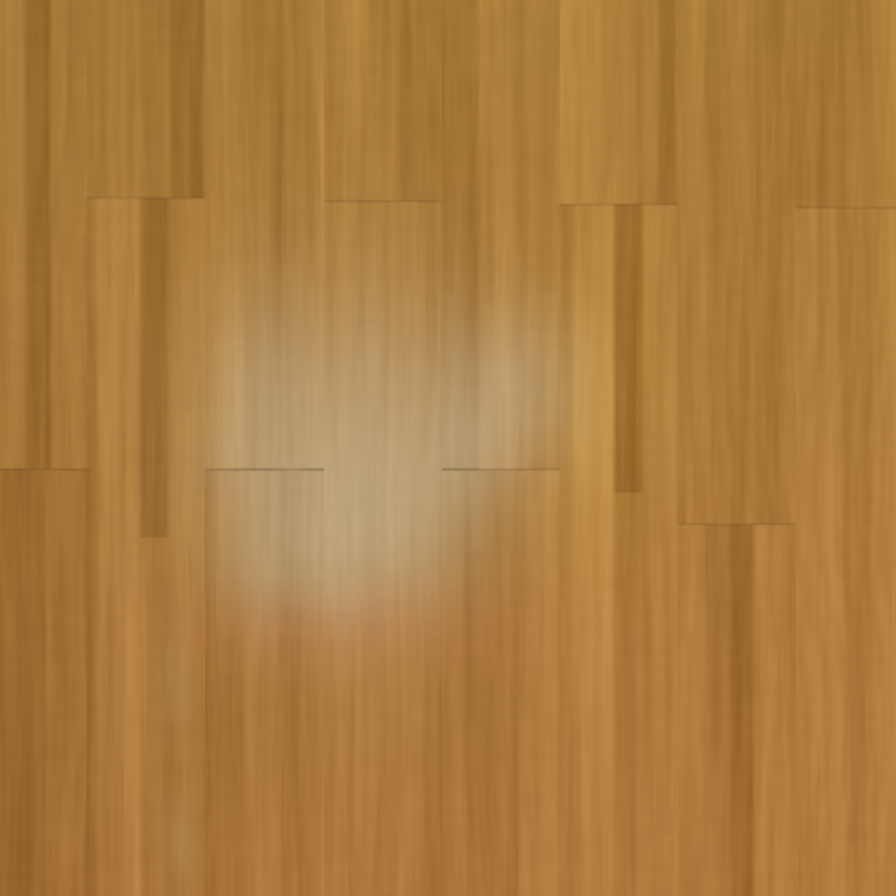
Reproduce this texture procedurally as a WebGL 1 fragment shader.

```glsl
precision highp float;
// Warm wooden floor of vertical planks with staggered end joints, three
// toned strips per plank and stretched noise for grain. A soft milky
// reflection, summed from Gaussian blobs, lies over the middle.

uniform vec2 u_resolution;

const float PLANK_ORIGIN = 0.0975;
const float PLANK_WIDTH = 0.1318;
const float STRIPS = 3.0;

float hash(vec2 p) {
  return fract(sin(dot(p, vec2(127.1, 311.7))) * 43758.5453);
}

float noise(vec2 p) {
  vec2 i = floor(p);
  vec2 f = fract(p);
  f = f * f * (3.0 - 2.0 * f);
  float low = mix(hash(i), hash(i + vec2(1.0, 0.0)), f.x);
  float high = mix(hash(i + vec2(0.0, 1.0)), hash(i + 1.0), f.x);
  return mix(low, high, f.y);
}

// Height of the end joint in a plank; odd planks break lower down.
float jointHeight(float plank) {
  float evenJoint = 0.779 - 0.0018 * plank;
  float oddJoint = 0.476 - 0.061 * step(4.5, plank);
  return mix(evenJoint, oddJoint, mod(plank, 2.0));
}

// Random tone of a strip, changing across its plank's end joint.
float stripTone(float strip, float y) {
  float joint = jointHeight(floor((strip + 0.5) / STRIPS));
  float upper = smoothstep(-0.0015, 0.0015, y - joint);
  return mix(hash(vec2(strip, 3.0)), hash(vec2(strip, 8.0)), upper) - 0.5;
}

// Soft-edged band: span is left and right, range is bottom and top.
float band(vec2 p, vec2 span, vec2 range) {
  float across = smoothstep(-0.004, 0.004, p.x - span.x)
               * smoothstep(-0.004, 0.004, span.y - p.x);
  float along = smoothstep(-0.0015, 0.0015, p.y - range.x)
              * smoothstep(-0.0015, 0.0015, range.y - p.y);
  return across * along;
}

float blob(vec2 p, vec2 center, vec2 radius) {
  vec2 d = (p - center) / radius;
  return exp(-dot(d, d));
}

// Stretched fibres, fine pores and wavy figure of one board.
float grain(vec2 p, float seed) {
  vec2 q = p + vec2(seed * 3.7, seed * 1.9);
  q.x += 0.006 * (noise(q * vec2(12.0, 5.0)) - 0.5);
  float broad = noise(q * vec2(48.0, 1.6)) - 0.5;
  float fibre = noise(q * vec2(130.0, 4.0)) - 0.5;
  float pore = noise(q * vec2(300.0, 16.0)) - 0.5;
  float wave = noise(q * vec2(38.0, 95.0)) - 0.5;
  float figure = sin(q.x * 260.0 + 14.0 * noise(q * vec2(13.0, 4.0)));
  return 0.055 * broad + 0.045 * fibre + 0.026 * pore
       + 0.012 * wave + 0.006 * figure;
}

// Broad reflection with its brighter lobes.
float reflection(vec2 p) {
  float sum = 0.72 * blob(p, vec2(0.395, 0.495), vec2(0.135, 0.165));
  sum += 0.38 * blob(p, vec2(0.29, 0.52), vec2(0.05, 0.12));
  sum += 0.52 * blob(p, vec2(0.57, 0.56), vec2(0.075, 0.085));
  sum += 0.42 * blob(p, vec2(0.515, 0.495), vec2(0.035, 0.055));
  sum += 0.55 * blob(p, vec2(0.42, 0.43), vec2(0.09, 0.09));
  sum += 0.35 * blob(p, vec2(0.33, 0.375), vec2(0.07, 0.06));
  sum += 0.16 * blob(p, vec2(0.195, 0.245), vec2(0.016, 0.06));
  sum += 0.16 * blob(p, vec2(0.2, 0.06), vec2(0.018, 0.05));
  return 1.0 - exp(-1.45 * sum);
}

void main() {
  vec2 p = gl_FragCoord.xy / u_resolution;
  float plank = floor((p.x - PLANK_ORIGIN) / PLANK_WIDTH);
  float joint = jointHeight(plank);
  float board = plank * 2.0 + step(joint, p.y);

  // Varnish: olive at the top, orange towards the bottom right.
  vec3 wood = mix(vec3(0.675, 0.466, 0.232), vec3(0.665, 0.487, 0.225), p.y);
  wood *= 0.97 + 0.05 * p.x;

  // Strip tones, blended only at their edges.
  float s = (p.x - PLANK_ORIGIN) / PLANK_WIDTH * STRIPS;
  float strip = floor(s);
  float tone = mix(stripTone(strip, p.y), stripTone(strip + 1.0, p.y),
                   smoothstep(0.88, 1.0, fract(s)));
  float shade = 0.04 * tone + grain(p, board);

  // Prominent dark heartwood and pale sapwood strips.
  shade -= 0.075 * band(p, vec2(0.028, 0.056), vec2(0.477, 1.1));
  shade -= 0.055 * band(p, vec2(0.19, 0.229), vec2(0.779, 1.1));
  shade -= 0.06 * band(p, vec2(0.157, 0.187), vec2(0.4, 0.779));
  shade -= 0.07 * band(p, vec2(0.686, 0.717), vec2(0.45, 0.772));
  shade -= 0.045 * band(p, vec2(0.815, 0.84), vec2(-0.1, 0.415));
  shade -= 0.05 * band(p, vec2(0.735, 0.755), vec2(0.772, 1.1));
  shade -= 0.035 * band(p, vec2(-0.1, 0.1), vec2(-0.1, 0.477));
  shade += 0.05 * band(p, vec2(0.64, 0.684), vec2(-0.1, 0.772));
  shade += 0.035 * band(p, vec2(0.108, 0.155), vec2(-0.1, 0.779));
  wood += shade * vec3(1.0, 0.95, 0.75);

  // Golden and russet fringes, then the milky reflection.
  wood += vec3(0.045, 0.045, 0.01) * blob(p, vec2(0.66, 0.55), vec2(0.06, 0.15));
  wood += vec3(0.02, -0.01, 0.01) * blob(p, vec2(0.4, 0.3), vec2(0.2, 0.05));
  float haze = reflection(p + vec2(0.0, 0.025 * (noise(p * vec2(70.0, 3.0)) - 0.5)));
  vec3 milk = vec3(0.755, 0.68, 0.555) + 0.55 * shade;
  vec3 color = mix(wood, milk, 0.92 * haze);

  // Hairline end joints, clearest where light grazes them.
  float line = 1.0 - smoothstep(0.0006, 0.0026, abs(p.y - joint));
  line *= 0.5 + 0.5 * noise(vec2(p.x * 40.0, plank));
  color *= 1.0 - line * (0.09 + 0.14 * haze);
  gl_FragColor = vec4(clamp(color, 0.0, 1.0), 1.0);
}
```
